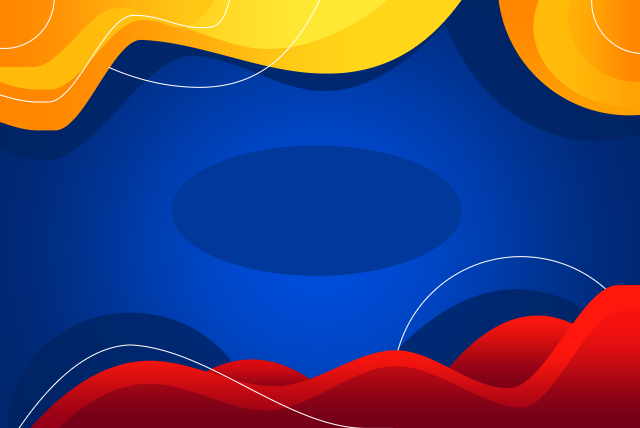
A Shadertoy shader for this background:

```glsl
// Layered paper-like waves: amber blobs above, red hills below, around a blue glow
// with a darker oval. Every wave is a height curve chained from smooth ramps;
// screen derivatives turn each curve into an antialiased fill or thin stroke.

float ramp(float a, float b, float x) { return smoothstep(a, b, x); }

// Signed distance in pixels to the zero line of a field
float pixelDistance(float f) {
    return f / max(length(vec2(dFdx(f), dFdy(f))), 1e-5);
}

float fill(float f) { return clamp(0.5 - pixelDistance(f), 0.0, 1.0); }

float stroke(float f) {
    float halfWidth = 0.0012 * iResolution.y;
    return clamp(halfWidth + 0.5 - abs(pixelDistance(f)), 0.0, 1.0);
}

float ellipse(vec2 p, vec2 center, vec2 radius) {
    return length((p - center) / radius) - 1.0;
}

// Squared overshoot, used for the rounded ends of waves
float bend(float u) { u = max(u, 0.0); return u * u; }

void mainImage(out vec4 fragColor, in vec2 fragCoord) {
    // Canvas is 7.68 by 5.12 units with y pointing down
    vec2 p = fragCoord / iResolution.xy * vec2(7.68, 5.12);
    p.y = 5.12 - p.y;
    float x = p.x, y = p.y;
    vec3 white = vec3(1.0);

    // Blue glow and oval
    float glow = length((p - vec2(3.84, 2.95)) * vec2(1.0, 1.05));
    vec3 color = mix(vec3(0.0, 0.30, 0.85), vec3(0.0, 0.15, 0.43), ramp(0.2, 4.4, glow));
    color = mix(color, vec3(0.0, 0.22, 0.61), fill(ellipse(p, vec2(3.8, 2.52), vec2(1.745, 0.78))));

    // Soft-toned shadows behind the waves
    float shadowTop = 1.60 + 0.32 * ramp(-0.6, 0.5, x) - 1.25 * ramp(0.55, 2.3, x)
                    + 0.42 * ramp(2.3, 3.88, x) - 0.38 * bend(x - 3.88);
    float u = 7.15 - x;
    float shadowCorner = 1.69 - 0.32 * u * u - 0.01 * pow(abs(u), 6.0);
    float shadowHill = 3.46 + 0.35 * (x - 6.2) * (x - 6.2);
    float shade = max(fill(y - shadowTop), fill(y - shadowCorner));
    shade = max(shade, fill(shadowHill - y));
    shade = max(shade, fill(ellipse(p, vec2(1.57, 5.12), vec2(1.48, 1.38))));
    color = mix(color, vec3(0.0, 0.135, 0.38), 0.78 * shade);

    // Upper left blob: three nested waves
    float outer = 1.27 + 0.29 * ramp(-0.7, 0.46, x) - 1.085 * ramp(0.66, 1.7, x)
                + 0.405 * ramp(1.6, 3.9, x);
    float tail = bend(x - 3.95);
    outer -= 0.26 * tail + 0.035 * tail * tail;
    float middle = 0.80 + 0.27 * ramp(-0.7, 0.43, x) - 0.83 * ramp(0.6, 1.7, x)
                 + 0.345 * ramp(1.7, 3.2, x) - 0.278 * bend(x - 3.2);
    float inner = 0.80 - 0.70 * ramp(0.4, 1.4, x) + 0.23 * ramp(1.5, 2.15, x)
                - 1.8 * bend(x - 2.15);
    vec3 orange = vec3(1.0, 0.53, 0.0);
    vec3 amber = vec3(1.0, 0.73, 0.04);
    vec3 yellow = vec3(1.0, 0.91, 0.20);
    color = mix(color, mix(orange, vec3(1.0, 0.84, 0.10), ramp(0.3, 4.6, x)), fill(y - outer));
    color = mix(color, mix(amber, yellow, ramp(0.8, 3.9, x)), fill(y - middle));
    color = mix(color, mix(orange, vec3(1.0, 0.78, 0.08), ramp(0.0, 2.5, x)), fill(y - inner));

    // Upper right blob: three nested discs
    color = mix(color, mix(orange, vec3(1.0, 0.63, 0.01), ramp(0.2, 1.4, y)),
                fill(ellipse(p, vec2(7.55, -0.2), vec2(1.58))));
    color = mix(color, mix(amber, vec3(1.0, 0.64, 0.02), ramp(6.7, 7.7, x)),
                fill(ellipse(p, vec2(7.6, 0.32), vec2(1.2, 0.96))));
    color = mix(color, mix(vec3(1.0, 0.69, 0.03), orange, ramp(6.8, 7.7, x)),
                fill(ellipse(p, vec2(7.65, 0.2), vec2(0.83, 0.78))));

    // Thin white lines over the upper part and behind the right hill
    float ribbon = 0.97 + 0.25 * ramp(-0.7, 0.45, x) - 1.035 * ramp(0.58, 1.6, x)
                 + 0.145 * ramp(1.65, 2.4, x);
    float hook = bend(x - 2.4);
    ribbon -= 20.8 * hook * hook;
    float right = bend(x - 2.4);
    float bowl = 1.045 - 0.2 * bend(2.4 - x) - 0.3 * right - 0.1 * right * right;
    float lines = max(stroke(y - ribbon), stroke(y - bowl) * step(1.31, x));
    lines = max(lines, stroke(length(p - vec2(0.05, -0.02)) - 0.6));
    lines = max(lines, stroke(length(p - vec2(7.72, 0.02)) - 0.62));
    lines = max(lines, stroke(length(p - vec2(6.25, 4.6)) - 1.53));
    color = mix(color, white, lines);

    // Red hills, back to front
    vec3 bright = vec3(1.0, 0.09, 0.05);
    vec3 deep = vec3(0.50, 0.0, 0.09);
    float hillLeft = 4.30 + 0.48 * (x - 3.02) * (x - 3.02);
    float hillRight = 3.775 + 0.55 * (x - 6.45) * (x - 6.45);
    color = mix(color, mix(vec3(0.87, 0.05, 0.06), deep, ramp(4.28, 4.75, y)), fill(hillLeft - y));
    color = mix(color, mix(bright, deep, ramp(3.7, 4.65, y)), fill(hillRight - y));

    float ridge = 4.315 + 0.39 * bend(1.8 - x) + 0.305 * ramp(1.8, 3.3, x)
                - 0.43 * ramp(3.3, 4.75, x) + 0.455 * ramp(4.75, 6.1, x)
                - 1.235 * ramp(6.1, 7.42, x);
    float fold = 4.59 + 0.44 * bend(1.8 - x) + 0.32 * ramp(1.8, 3.2, x)
               - 0.53 * ramp(3.2, 4.75, x) + 0.50 * ramp(4.75, 6.3, x)
               - 1.16 * ramp(6.25, 7.45, x);
    color = mix(color, mix(bright, vec3(0.58, 0.0, 0.09), ramp(4.1, 5.15, y)), fill(ridge - y));
    color = mix(color, mix(vec3(0.96, 0.07, 0.06), vec3(0.45, 0.0, 0.09), ramp(3.8, 5.15, y)),
                fill(fold - y));

    // White line sweeping over the left hill
    float sweep = 4.125 + 0.53 * bend(1.6 - x) + ramp(1.5, 4.4, x);
    color = mix(color, white, stroke(y - sweep) * step(x, 4.72));

    fragColor = vec4(color, 1.0);
}
```
